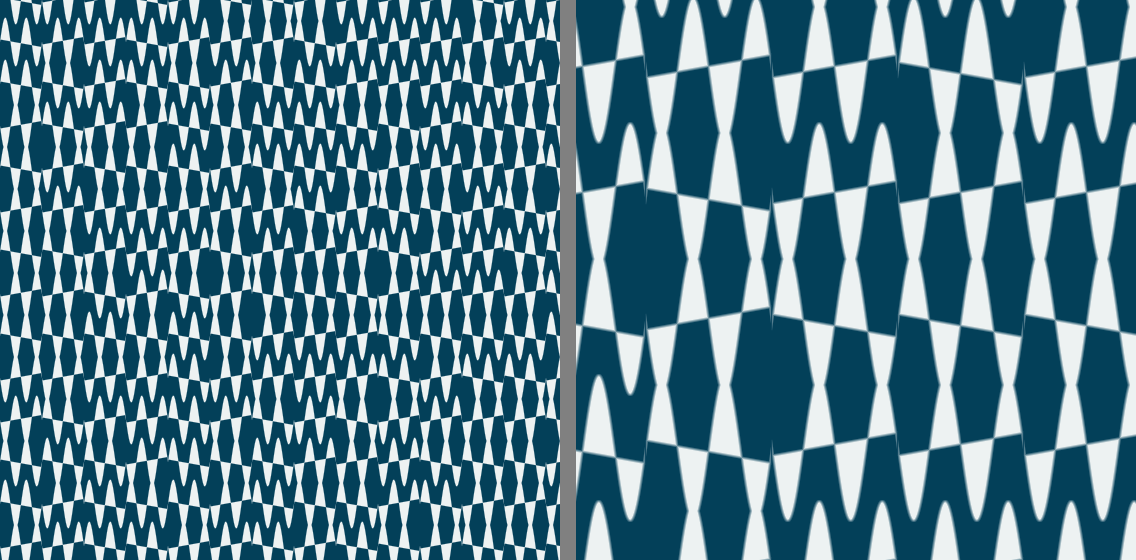
Left, the full canvas; right, a detail of the centre.
Reproduce this pattern procedurally as a three.js fragment shader.

```glsl
// Grid of randomly flipped sine-wave tiles, each filled between the wave and a tilted chord.
varying vec2 vUv;

const float TAU = 6.2831853;

float hash(vec2 cell) {
  vec3 h = fract(cell.xyx * vec3(0.1031, 0.1030, 0.0973));
  h += dot(h, h.yzx + 33.33);
  return fract((h.x + h.y) * h.z);
}

// Signed distance, positive inside; q.x runs 0..1 across a tile, q.y is measured down from its centre.
float waveTile(vec2 q) {
  float phase = 2.0 * TAU * q.x;
  float slope = 0.577 * 2.0 * TAU * cos(phase);
  float toWave = (-0.577 * sin(phase) - q.y) / sqrt(1.0 + slope * slope);
  float toChord = q.y - mix(-0.06, 0.12, q.x);
  float between = max(min(toWave, toChord), min(-toWave, -toChord));
  return min(between, min(q.x - 0.008, 0.984 - q.x));
}

void main() {
  // Tiles start at the left edge, and a row of tile centres lies on the top edge.
  vec2 p = vec2(vUv.x, 1.0 - vUv.y) / 0.075;
  vec2 home = floor(p + vec2(0.0, 0.5));

  // Wave tips reach past the tile, so the rows above and below are joined in.
  float inside = -1.0;
  for (int i = -1; i <= 1; i++) {
    vec2 cell = home + vec2(0.0, float(i));
    float flip = hash(cell + 17.0) < 0.5 ? -1.0 : 1.0;
    inside = max(inside, waveTile(vec2(p.x - cell.x, (p.y - cell.y) * flip)));
  }

  vec3 teal = vec3(0.01, 0.25, 0.35);
  vec3 paleGrey = vec3(0.93, 0.95, 0.95);
  float coverage = clamp(0.5 + inside / 0.027, 0.0, 1.0);
  gl_FragColor = vec4(mix(teal, paleGrey, coverage), 1.0);
}
```
